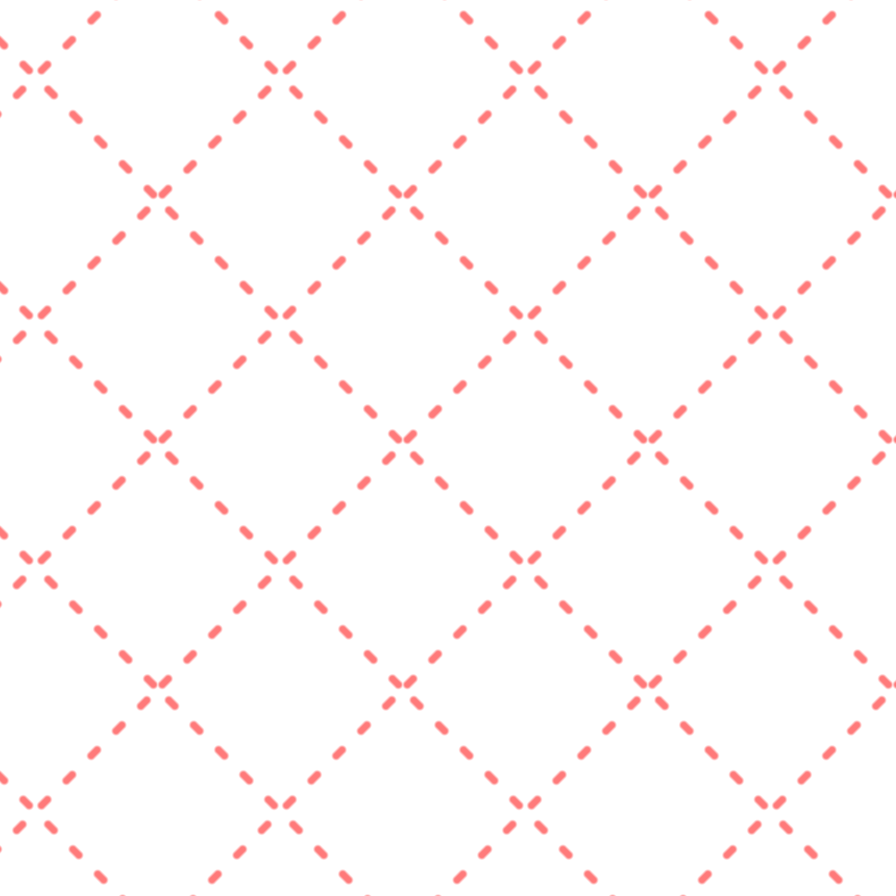
Reproduce this pattern procedurally as a WebGL 2 fragment shader.

```glsl
#version 300 es
precision highp float;

uniform vec2 u_resolution;
out vec4 fragColor;

float segmentDistance(vec2 p, vec2 halfSpan) {
    float along = clamp(dot(p, halfSpan) / dot(halfSpan, halfSpan), -1.0, 1.0);
    return length(p - halfSpan * along);
}

// Nearest dash on the diagonals leaning left and right; y grows downward
float dashedLattice(vec2 p) {
    // Each tile restarts the row of ten dashes just below its crossing
    float down = mod(p.y - 0.01, 1.0) + 0.01;
    float index = clamp(round((down - 0.0571) / 0.1014), 0.0, 9.0);
    float center = 0.0571 + 0.1014 * index;

    float nearest = 1.0;
    for (float side = -1.0; side <= 1.0; side += 2.0) {
        float across = p.x - side * center;
        vec2 offset = vec2(across - round(across), down - center);
        nearest = min(nearest, segmentDistance(offset, vec2(side, 1.0) * 0.0121));
    }
    return nearest;
}

void main() {
    vec2 uv = gl_FragCoord.xy / u_resolution;
    vec2 tile = (uv - vec2(0.4496, 0.5043)) * vec2(3.657, -3.657);

    // Rounded dashes with a slightly soft rim
    float softness = max(0.0071, 2.75 / min(u_resolution.x, u_resolution.y));
    float dash = 1.0 - smoothstep(-softness, softness, dashedLattice(tile) - 0.0152);

    vec3 paper = vec3(1.0);
    vec3 coral = vec3(1.0, 0.48, 0.48);
    fragColor = vec4(mix(paper, coral, dash), 1.0);
}
```
